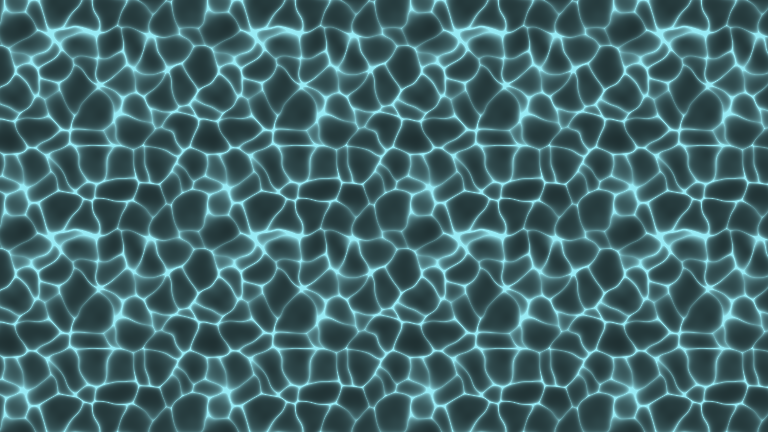
Write a Shadertoy shader that draws this texture.

```glsl
// Water caustics: a tiling net of soft light filaments around dark rounded cells.
// Scattered points with random depth form warped Voronoi cells; the light comes
// from summed exponentials of the distance gaps, so junctions glow brightest.

const float TILE_SIZE   = 0.47;   // side of the repeating tile, in canvas heights
const float CELLS       = 8.0;    // cells along one tile side
const float DEPTH       = 0.7;    // depth spread of the points, fades some filaments
const float WARP        = 0.5;    // large bend of the cell walls
const float WOBBLE      = 0.14;   // small bend of the cell walls
const float GLOW_FALL   = 5.0;    // falloff of the wide glow
const float CORE_FALL   = 16.0;   // falloff of the bright filament core
const float BASE_LIGHT  = 0.215;
const float GLOW_LIGHT  = 0.19;
const float CORE_LIGHT  = 0.30;
const float MAX_LIGHT   = 0.96;
const vec3  WATER_TINT  = vec3(0.62, 0.96, 1.0);

vec3 hash3(vec2 cell) {
    vec3 h = fract(cell.xyx * vec3(0.1031, 0.1030, 0.0973));
    h += dot(h, h.yxz + 33.33);
    return fract((h.xxy + h.yzz) * h.zyx);
}

// Smooth value noise in three channels, repeating after "period" cells
vec3 tiledNoise(vec2 p, float period, float seed) {
    vec2 cell = floor(p);
    vec2 f = p - cell;
    f = f * f * (3.0 - 2.0 * f);
    vec2 lo = mod(cell, period) + seed;
    vec2 hi = mod(cell + 1.0, period) + seed;
    vec3 bottom = mix(hash3(lo), hash3(vec2(hi.x, lo.y)), f.x);
    vec3 top = mix(hash3(vec2(lo.x, hi.y)), hash3(hi), f.x);
    return mix(bottom, top, f.y);
}

// x: wide glow, y: filament core; both grow where several cells meet
vec2 causticNet(vec2 p) {
    vec2 home = floor(p);
    vec2 falloff = vec2(GLOW_FALL, CORE_FALL);
    vec2 total = vec2(0.0);
    float nearest = 10.0;
    for (int j = -2; j <= 2; j++) {
        for (int i = -2; i <= 2; i++) {
            vec2 cell = home + vec2(i, j);
            vec3 point = hash3(mod(cell, CELLS) + 17.0);
            float d = length(vec3(cell + point.xy - p, DEPTH * point.z));
            nearest = min(nearest, d);
            total += exp(-falloff * d);
        }
    }
    return total * exp(falloff * nearest) - 1.0;
}

void mainImage(out vec4 fragColor, in vec2 fragCoord) {
    vec2 p = fragCoord / iResolution.y / TILE_SIZE * CELLS;

    // Bend the cell walls
    vec3 bend = tiledNoise(p, CELLS, 51.0);
    vec3 ripple = tiledNoise(p * 2.0, CELLS * 2.0, 83.0);
    vec2 warped = p + WARP * (bend.xy - 0.5) + WOBBLE * (ripple.xy - 0.5);

    // Light varies along the filaments
    vec2 net = causticNet(warped);
    float strength = mix(0.3, 1.5, smoothstep(0.1, 0.9, bend.z));
    float light = BASE_LIGHT + GLOW_LIGHT * net.x + CORE_LIGHT * strength * net.y;
    light += 0.05 * (ripple.z - 0.5);

    fragColor = vec4(WATER_TINT * min(light, MAX_LIGHT), 1.0);
}
```
